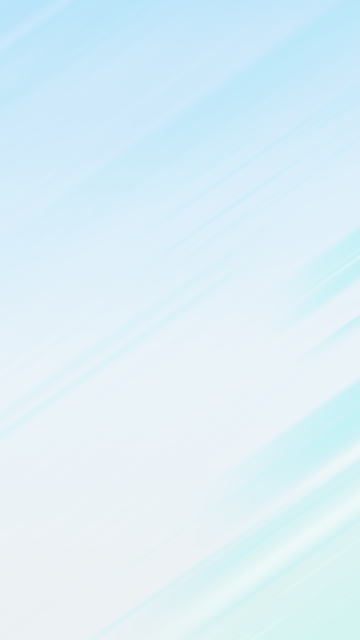
Write a WebGL 1 fragment shader that draws this background.

```glsl
precision highp float;
// Pale blue sky gradient crossed by soft diagonal streaks of cyan and mint light.
uniform vec2 u_resolution;

const float SLOPE = 0.70;
const vec3 SKY_BLUE = vec3(0.73, 0.895, 0.98);
const vec3 SOFT_BLUE = vec3(0.805, 0.915, 0.98);
const vec3 ICE = vec3(0.87, 0.94, 0.98);
const vec3 MIST = vec3(0.918, 0.952, 0.973);
const vec3 PEARL = vec3(0.925, 0.945, 0.955);
const vec3 CYAN = vec3(0.70, 0.91, 0.97);
const vec3 AQUA = vec3(0.74, 0.945, 0.96);
const vec3 MINT = vec3(0.81, 0.96, 0.945);
const vec3 WHITE = vec3(0.945, 0.98, 0.98);

float hash(vec2 p) {
  return fract(sin(dot(p, vec2(127.1, 311.7))) * 43758.5453);
}

float noise(vec2 p) {
  vec2 i = floor(p);
  vec2 f = fract(p);
  f = f * f * (3.0 - 2.0 * f);
  float low = mix(hash(i), hash(i + vec2(1.0, 0.0)), f.x);
  float high = mix(hash(i + vec2(0.0, 1.0)), hash(i + vec2(1.0, 1.0)), f.x);
  return mix(low, high, f.y);
}

// Gaussian ray centred on one diagonal.
float ray(float across, float center, float width) {
  float d = (across - center) / width;
  return exp(-d * d);
}

// Diagonal strip with separately softened lower and upper edges.
float strip(float across, float low, float high, float softLow, float softHigh) {
  return smoothstep(low - softLow, low + softLow, across)
       * (1.0 - smoothstep(high - softHigh, high + softHigh, across));
}

// Fine grain stretched along the streak direction.
float grain(float across, float along, float density) {
  return 0.65 * noise(vec2(along * 2.0, across * density))
       + 0.35 * noise(vec2(along * 3.0 + 7.0, across * density * 2.7));
}

// Vertical wash, bluer toward the left at middle height.
vec3 skyWash(vec2 uv) {
  float h = uv.y + 0.10 * (0.5 - uv.x) * smoothstep(0.15, 0.5, uv.y);
  vec3 col = mix(PEARL, MIST, smoothstep(0.05, 0.38, h));
  col = mix(col, ICE, smoothstep(0.40, 0.66, h));
  col = mix(col, SOFT_BLUE, smoothstep(0.62, 0.88, h));
  return mix(col, SKY_BLUE, smoothstep(0.88, 1.06, h));
}

// Broad faint rays over the upper and middle area.
vec3 upperRays(vec3 col, float across, float x, float fine) {
  float broad = strip(across, 0.98, 1.11, 0.10, 0.025);
  col = mix(col, CYAN, broad * mix(0.10, 0.55, smoothstep(0.0, 0.9, x)));
  float left = 1.0 - smoothstep(0.2, 0.6, x);
  col = mix(col, CYAN, 0.28 * left * ray(across, 1.50, 0.045));
  col = mix(col, CYAN, 0.18 * left * ray(across, 1.60, 0.025));
  col = mix(col, MIST, 0.22 * left * ray(across, 1.65, 0.020));
  float middle = 1.0 - smoothstep(0.5, 0.85, x);
  col = mix(col, AQUA, 0.28 * middle * ray(across, 0.565, 0.014));
  col = mix(col, AQUA, 0.22 * middle * ray(across, 0.620, 0.017));
  float veil = strip(across, 0.67, 0.95, 0.06, 0.06) * smoothstep(0.2, 0.7, x);
  return mix(col, CYAN, veil * 0.30 * smoothstep(0.45, 0.85, fine));
}

// Bright wedge and thin spike entering from the right edge.
vec3 rightWedge(vec3 col, float across, float x, float fine) {
  float reach = smoothstep(0.71, 1.02, x + 0.10 * (fine - 0.5));
  float wedge = strip(across, 0.305, 0.445, 0.018, 0.012) * reach;
  col = mix(col, AQUA, wedge * (0.58 + 0.25 * fine));
  col = mix(col, WHITE, 0.5 * reach * ray(across, 0.365, 0.006));
  col = mix(col, WHITE, 0.3 * reach * ray(across, 0.385, 0.004));
  float spike = strip(across, 0.175, 0.204, 0.022, 0.004);
  return mix(col, AQUA, 0.6 * spike * smoothstep(0.79, 1.0, x));
}

// Layered aqua and white bands filling the lower right.
vec3 lowerBands(vec3 col, float across, float x, float fine) {
  float reach = smoothstep(0.48, 1.05, x + 0.12 * (fine - 0.5));
  float body = strip(across, -0.14, 0.025, 0.035, 0.015);
  col = mix(col, AQUA, body * reach * (0.68 + 0.20 * fine));
  float lower = 1.0 - smoothstep(-0.28, -0.14, across);
  float spread = smoothstep(0.25, 0.75, x);
  col = mix(col, MINT, 0.50 * lower * spread);
  col = mix(col, AQUA, 0.45 * spread * strip(across, -0.25, -0.195, 0.02, 0.01) * (0.5 + fine));
  col = mix(col, WHITE, 0.65 * reach * ray(across, -0.172, 0.018));
  col = mix(col, WHITE, 0.75 * spread * ray(across, -0.310, 0.030));
  col = mix(col, AQUA, 0.35 * smoothstep(0.15, 0.35, x) * ray(across, -0.180, 0.010) * (1.0 - reach));
  col = mix(col, AQUA, 0.32 * spread * ray(across, -0.362, 0.010));
  col = mix(col, AQUA, 0.10 * ray(across, -0.050, 0.006) * smoothstep(0.1, 0.4, x));
  col = mix(col, WHITE, 0.35 * spread * lower * smoothstep(0.58, 0.85, fine));
  return mix(col, MINT, 0.65 * (1.0 - smoothstep(-0.66, -0.36, across)));
}

void main() {
  vec2 uv = gl_FragCoord.xy / u_resolution;
  vec2 p = gl_FragCoord.xy / u_resolution.x;
  float across = p.y - SLOPE * p.x;
  float along = p.x + SLOPE * p.y;
  float fine = grain(across, along, 45.0);

  vec3 col = skyWash(uv);
  col = upperRays(col, across, uv.x, fine);
  col = rightWedge(col, across, uv.x, fine);
  col = lowerBands(col, across, uv.x, fine);

  // Subtle streaking everywhere, strongest near the top.
  col += (fine - 0.5) * mix(0.006, 0.022, uv.y) * vec3(1.0, 0.5, 0.15);
  gl_FragColor = vec4(clamp(col, 0.0, 1.0), 1.0);
}
```
